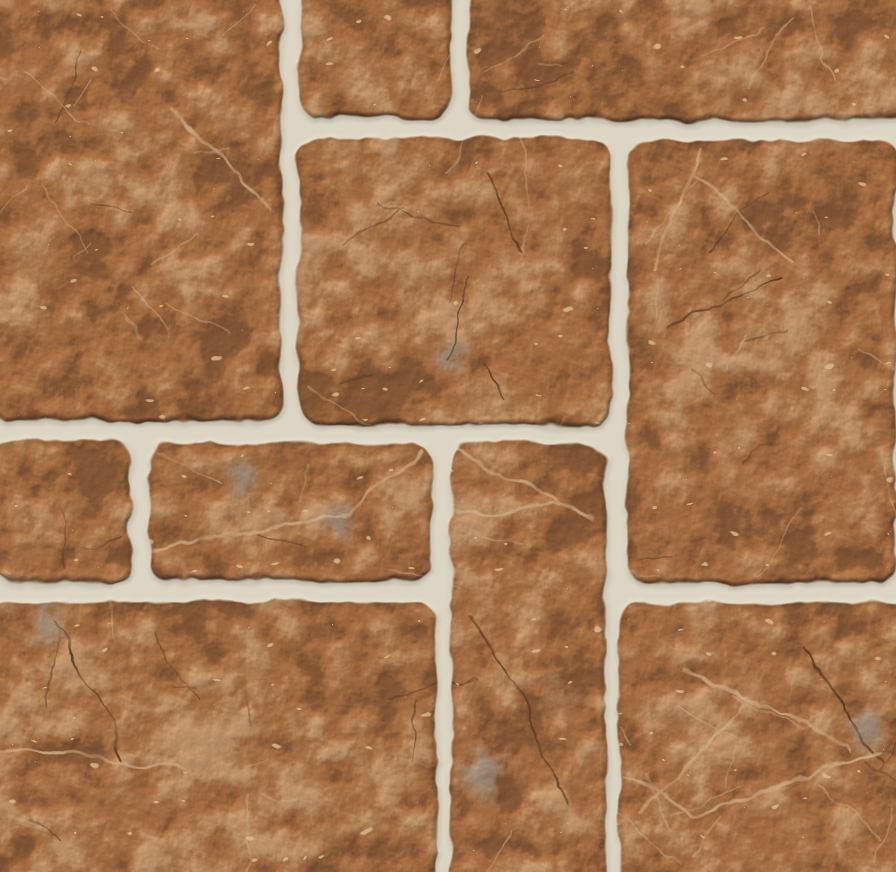
Write a WebGL 2 fragment shader that draws this texture.

```glsl
#version 300 es
precision highp float;
// Terracotta paving: ten rounded, rough-edged stones set in pale raised grout.
// Boxes give the layout; layered noise and stains give the mottling; bent
// strokes give veins and cracks, with hashed scratches and flecks on top.
#define SCALE vec2(1.028, 1.0)
#define CORNER 0.023
#define EDGE_WOBBLE 0.0075
#define VEIN_WIDTH 0.002
#define RELIEF 0.85
#define SCRATCHES 80
#define FLECK_GRID 30.0
#define GROUT vec3(0.865, 0.835, 0.765)
#define CREAM vec3(0.81, 0.69, 0.54)
#define UMBER vec3(0.51, 0.335, 0.21)
#define CLAY vec3(0.632, 0.415, 0.25)
#define SAND vec3(0.73, 0.56, 0.40)

uniform vec2 u_resolution;
out vec4 fragColor;

// Stones as left, bottom, right, top
const vec4 STONES[10] = vec4[10](
  vec4(-.01, .517, .314, 1.05), vec4(.335, .865, .503, 1.05), vec4(.522, .862, 1.05, 1.05),
  vec4(.333, .513, .681, .842), vec4(.701, .332, .999, .840), vec4(-.01, .332, .145, .496),
  vec4(.167, .334, .482, .491), vec4(.504, -.05, .676, .492), vec4(-.01, -.05, .487, .310),
  vec4(.691, -.05, 1.05, .308));
// Pale veins and dark cracks as start and end points
const vec4 VEINS[12] = vec4[12](
  vec4(.78, .835, .735, .69), vec4(.775, .806, .885, .705), vec4(.475, .475, .39, .41),
  vec4(.39, .41, .17, .377), vec4(.508, .484, .661, .406), vec4(.51, .413, .63, .42),
  vec4(.983, .142, .78, .068), vec4(.78, .068, .697, .108), vec4(.833, .196, .72, .068),
  vec4(.768, .236, .95, .142), vec4(.195, .873, .31, .759), vec4(0, .142, .21, .122));
const vec4 CRACKS[7] = vec4[7](
  vec4(.52, .685, .495, .585), vec4(.535, .585, .56, .545), vec4(.54, .80, .58, .71),
  vec4(.75, .625, .872, .685), vec4(.06, .285, .14, .13), vec4(.53, .29, .64, .08),
  vec4(.90, .25, .985, .13));
// Sandy stains as centre and radii; grey and dark ones as centre and radius
const vec4 SANDY[9] = vec4[9](
  vec4(.76, .65, .045, .12), vec4(.195, .79, .035, .1), vec4(.41, .79, .08, .05),
  vec4(.63, .555, .06, .035), vec4(.48, .64, .09, .05), vec4(.57, .27, .03, .1),
  vec4(.30, .40, .08, .03), vec4(.77, .19, .06, .07), vec4(.2, .14, .1, .05));
const vec3 GREY[7] = vec3[7](
  vec3(.50, .59, .025), vec3(.38, .40, .025), vec3(.27, .455, .028), vec3(.63, .205, .03),
  vec3(.55, .11, .04), vec3(.04, .29, .035), vec3(.97, .17, .03));
const vec3 DARK[8] = vec3[8](
  vec3(.42, .545, .075), vec3(.26, .85, .08), vec3(.25, .64, .08), vec3(.57, .93, .08),
  vec3(.42, .22, .09), vec3(.07, .44, .07), vec3(.93, .78, .07), vec3(.8, .4, .08));

float hash(vec2 p) {
  vec3 q = fract(p.xyx * 0.1031);
  q += dot(q, q.yzx + 33.33);
  return fract((q.x + q.y) * q.z);
}
float noise(vec2 p) {
  vec2 i = floor(p), f = fract(p), e = vec2(1, 0);
  f = f * f * (3.0 - 2.0 * f);
  return mix(mix(hash(i), hash(i + e), f.x), mix(hash(i + e.yx), hash(i + e.xx), f.x), f.y);
}
vec2 noise2(vec2 p) { return vec2(noise(p), noise(p + 50.0)) - 0.5; }
float fbm(vec2 p) {
  float sum = 0.0, gain = 0.5;
  for (int i = 0; i < 5; i++) {
    sum += gain * noise(p);
    p = mat2(1.6, 1.2, -1.2, 1.6) * p + 7.3;
    gain *= 0.5;
  }
  return sum;
}
float line(float d, float width) {
  return 1.0 - smoothstep(width * 0.3, width + 0.8 / u_resolution.y, d);
}
float stroke(vec2 p, vec4 s, float width) {
  vec2 a = s.xy * SCALE, d = s.zw * SCALE - a;
  p -= a;
  return line(length(p - d * clamp(dot(p, d) / dot(d, d), 0.0, 1.0)), width);
}
float stain(vec2 p, vec2 centre, vec2 radii) {
  return 1.0 - smoothstep(0.2, 1.2, length((p - centre * SCALE) / radii));
}
// Signed distance to the nearest rough-edged stone
float stones(vec2 p) {
  p += EDGE_WOBBLE * (noise2(p * 38.0) + 0.4 * noise2(p * 95.0));
  float d = 1.0;
  for (int i = 0; i < 10; i++) {
    vec2 lo = STONES[i].xy * SCALE, hi = STONES[i].zw * SCALE;
    vec2 q = abs(p - 0.5 * (lo + hi)) - 0.5 * (hi - lo) + CORNER;
    d = min(d, length(max(q, 0.0)) + min(max(q.x, q.y), 0.0) - CORNER);
  }
  return d;
}
vec3 stoneColor(vec2 p) {
  vec2 bend = vec2(fbm(p * 16.0), fbm(p * 16.0 + 30.0)) - 0.48;
  vec2 w = p + 0.03 * bend + 0.004 * noise2(p * 70.0);
  float fine = fbm(p * 36.0), tone = 0.35 * fbm(p * 9.0 + bend) + 0.65 * fine;
  // Stains shift the mottling between umber, clay and sand
  float sandy = 0.0, grey = 0.0, dark = 0.0;
  for (int i = 0; i < 9; i++) sandy = max(sandy, stain(w, SANDY[i].xy, SANDY[i].zw));
  for (int i = 0; i < 7; i++) grey = max(grey, stain(w, GREY[i].xy, GREY[i].zz));
  for (int i = 0; i < 8; i++) dark = max(dark, stain(w, DARK[i].xy, DARK[i].zz));
  tone += 0.11 * sandy - 0.08 * dark;
  vec3 col = mix(UMBER, CLAY, smoothstep(0.33, 0.48, tone));
  col = mix(col, SAND, smoothstep(0.47, 0.70, tone));
  col = mix(col, vec3(0.60, 0.52, 0.45), grey * smoothstep(0.3, 0.6, fine));
  // Slope lighting from the upper left
  float slope = fine - fbm((p + vec2(-0.002, 0.003)) * 36.0);
  col *= 1.0 + RELIEF * clamp(slope, -0.2, 0.2);
  // Long veins and cracks
  float vein = 0.0, crack = 0.0;
  for (int i = 0; i < 12; i++) vein = max(vein, stroke(w, VEINS[i], VEIN_WIDTH));
  for (int i = 0; i < 7; i++) crack = max(crack, stroke(w, CRACKS[i], VEIN_WIDTH * 0.7));
  // Scattered scratches, pale and dark by turns
  for (int i = 0; i < SCRATCHES; i++) {
    float k = float(i), angle = 3.14 * hash(vec2(k, 3.7));
    vec2 c = vec2(hash(vec2(k, 11.3)), hash(vec2(k, 27.1)));
    vec2 arm = vec2(cos(angle), sin(angle)) * mix(0.01, 0.05, hash(vec2(k, 41.9)));
    float mark = 0.6 * stroke(w, vec4(c - arm, c + arm), 0.001);
    if (i % 3 == 0) crack = max(crack, mark); else vein = max(vein, mark);
  }
  float wear = 0.3 + 0.6 * noise(p * 60.0);
  col = mix(col, UMBER * 0.6, crack * wear);
  col = mix(col, CREAM, vein * wear);
  // Small bright flecks
  vec2 cell = floor(w * FLECK_GRID);
  vec2 q = fract(w * FLECK_GRID) - 0.3 - 0.4 * vec2(hash(cell), hash(cell + 9.0));
  float size = 0.12 * hash(cell + 5.0) * step(0.75, hash(cell + 21.0));
  return mix(col, CREAM * 1.07, 0.8 * (1.0 - smoothstep(size * 0.5, size + 0.01, length(q * vec2(0.7, 1.3)))));
}
void main() {
  vec2 p = gl_FragCoord.xy / u_resolution * SCALE;
  float d = stones(p), soft = 0.001 + 0.8 / u_resolution.y;
  float facing = clamp((stones(p + vec2(-0.001, 0.004)) - d) / 0.004, -1.0, 1.0);
  // Grout: bright over stone tops, shaded under stone bottoms
  float near = 1.0 - smoothstep(0.0, 0.009, d);
  vec3 grout = GROUT * (1.0 + near * (0.09 * facing - 0.05));
  // Stone: worn rim, darkest along the lower edge
  float rim = smoothstep(-0.008, 0.0, d);
  vec3 stone = stoneColor(p) * (1.0 - rim * (0.08 + 0.4 * max(-facing, 0.0)));
  fragColor = vec4(mix(stone, grout, smoothstep(-soft, soft, d)), 1.0);
}
```
